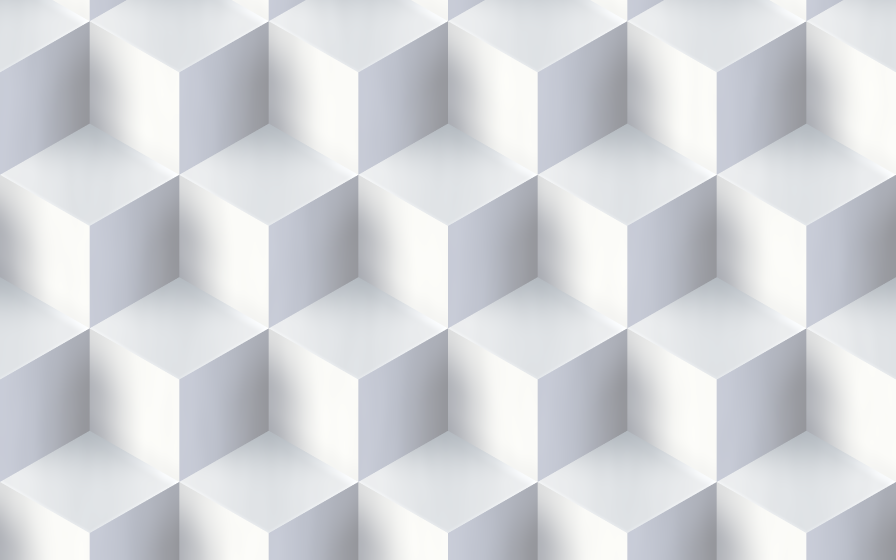
Reproduce this pattern procedurally as a Shadertoy shader.

```glsl
const float CUBES_ACROSS = 5.0;
const float ROW_PITCH = 0.857;   // row spacing in cube widths
const float ROW_OFFSET = 0.175;  // height of the lowest front corner, in rows
const int SAMPLES = 3;

vec2 hashGradient(vec2 cell) {
    vec2 h = vec2(dot(cell, vec2(127.1, 311.7)), dot(cell, vec2(269.5, 183.3)));
    return 2.0 * fract(sin(h) * 43758.5) - 1.0;
}

float gradientNoise(vec2 p) {
    vec2 i = floor(p), f = fract(p);
    vec2 u = f * f * (3.0 - 2.0 * f);
    vec2 e = vec2(0.0, 1.0);
    float low = mix(dot(hashGradient(i), f),
                    dot(hashGradient(i + e.yx), f - e.yx), u.x);
    float high = mix(dot(hashGradient(i + e.xy), f - e.xy),
                     dot(hashGradient(i + e.yy), f - e.yy), u.x);
    return mix(low, high, u.y);
}

// Offset from the front corner of the cube in a given row (xy), cube id (zw)
vec4 cubeInRow(vec2 p, float row) {
    float x = p.x + 0.5 - 0.5 * mod(row + 1.0, 2.0);
    return vec4(fract(x) - 0.5, p.y - row - ROW_OFFSET, floor(x), row);
}

float hexDistance(vec2 q) {
    return length(q * vec2(1.0, 0.866));
}

vec4 nearestCube(vec2 p) {
    float row = floor(p.y - ROW_OFFSET);
    vec4 below = cubeInRow(p, row);
    vec4 above = cubeInRow(p, row + 1.0);
    return hexDistance(below.xy) < hexDistance(above.xy) ? below : above;
}

// right and left run from the front corner to the back corner
vec3 topFace(float right, float left) {
    vec3 color = mix(vec3(0.875, 0.888, 0.900), vec3(0.925, 0.932, 0.938),
                     smoothstep(0.0, 0.9, abs(right - left)));
    color = mix(color, vec3(0.70, 0.725, 0.75), smoothstep(0.12, 1.05, right * left));
    float sheen = smoothstep(0.88, 1.0, right) * (1.0 - left);
    float rim = 1.0 - smoothstep(0.0, 0.04, min(right, left));
    return color + 0.06 * sheen + 0.025 * rim;
}

// back runs away from the front edge, down from the top edge
vec3 litFace(float back, float down) {
    float shade = smoothstep(0.35, 1.08, back) * mix(0.4, 1.0, smoothstep(0.0, 0.6, down));
    shade += 0.08 * smoothstep(0.75, 1.0, down);
    return mix(vec3(0.985, 0.985, 0.972), vec3(0.68, 0.69, 0.715), shade);
}

vec3 shadedFace(float back, float down) {
    vec3 color = mix(vec3(0.785, 0.80, 0.845), vec3(0.725, 0.742, 0.785),
                     smoothstep(0.0, 0.6, back));
    float shade = smoothstep(0.35, 1.05, back) * mix(0.45, 1.0, smoothstep(0.0, 0.6, down));
    return mix(color, vec3(0.585, 0.59, 0.61), shade);
}

vec3 cubePattern(vec2 p) {
    vec4 cube = nearestCube(p);
    vec2 q = cube.xy;
    float back = 2.0 * abs(q.x);
    float down = abs(q.x) - 1.5 * q.y;
    vec3 color;
    if (down < 0.0) color = topFace(1.5 * q.y + q.x, 1.5 * q.y - q.x);
    else if (q.x < 0.0) color = litFace(back, down);
    else color = shadedFace(back, down);

    // Faint brushed streaks, different on each cube
    float streak = gradientNoise(vec2(q.x * 14.0, down * 2.0) + cube.zw * 17.3);
    return color + 0.012 * streak;
}

void mainImage(out vec4 fragColor, in vec2 fragCoord) {
    // Average a grid of subsamples for smooth edges
    vec3 sum = vec3(0.0);
    for (int j = 0; j < SAMPLES; j++) {
        for (int i = 0; i < SAMPLES; i++) {
            vec2 jitter = (vec2(i, j) + 0.5) / float(SAMPLES) - 0.5;
            vec2 p = (fragCoord + jitter) / iResolution.x * CUBES_ACROSS;
            sum += cubePattern(p / vec2(1.0, ROW_PITCH));
        }
    }
    fragColor = vec4(sum / float(SAMPLES * SAMPLES), 1.0);
}
```
